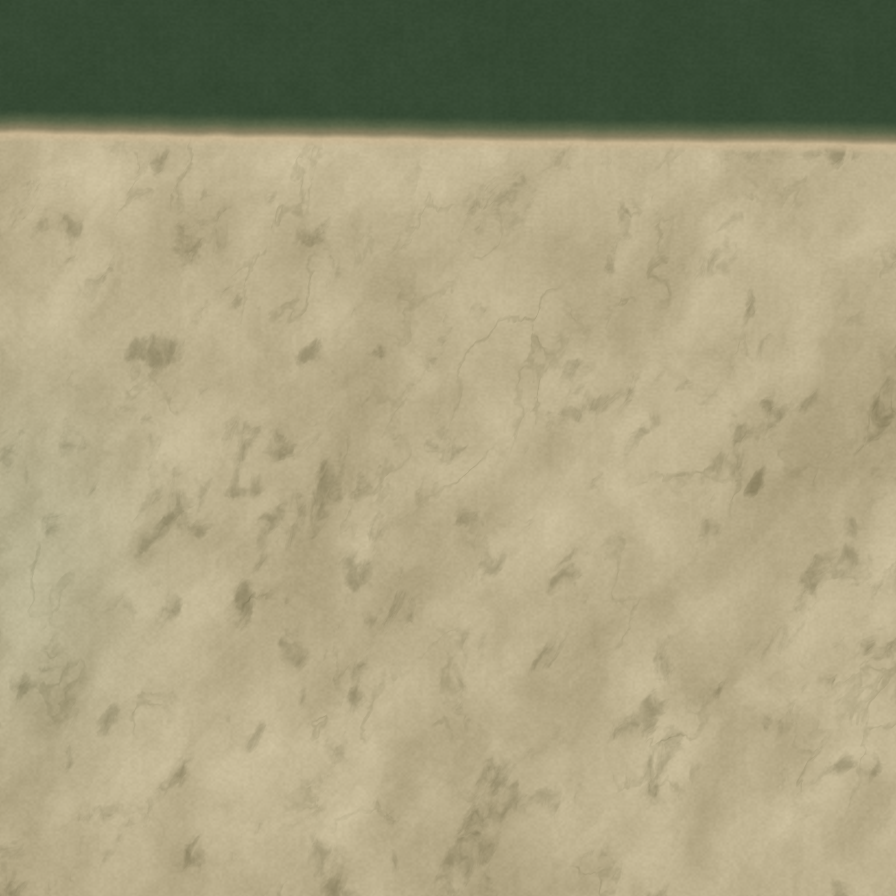
Give the GLSL for this texture, as a WebGL 2 fragment shader.

```glsl
#version 300 es
precision highp float;
// Pale mottled stone slab under a dark green band, with a soft, slightly sloping edge.

#define EDGE_LEFT 0.851
#define EDGE_SLOPE 0.019
#define EDGE_BOW 0.006
#define BLUR_HEIGHT 0.030
#define MOTTLE_SCALE 17.0
#define MOTTLE_AMOUNT 0.17
#define FLECK_SCALE 30.0
#define FLECK_AMOUNT 0.13
#define GRAIN_AMOUNT 0.022

uniform vec2 u_resolution;
out vec4 fragColor;

const vec3 STONE = vec3(0.737, 0.687, 0.555);
const vec3 GREEN = vec3(0.215, 0.290, 0.205);
const vec3 MOSS = vec3(0.360, 0.400, 0.290);
const vec3 UMBER = vec3(0.520, 0.490, 0.375);
const vec3 RIM = vec3(0.790, 0.715, 0.575);

float hash(vec2 p) {
    return fract(sin(dot(p, vec2(127.1, 311.7))) * 43758.5453);
}

float noise(vec2 p) {
    vec2 cell = floor(p);
    vec2 f = fract(p);
    f = f * f * (3.0 - 2.0 * f);
    float low = mix(hash(cell), hash(cell + vec2(1, 0)), f.x);
    float high = mix(hash(cell + vec2(0, 1)), hash(cell + vec2(1, 1)), f.x);
    return mix(low, high, f.y);
}

float fbm(vec2 p) {
    float sum = 0.0;
    float weight = 0.5;
    for (int i = 0; i < 5; i++) {
        sum += weight * noise(p);
        p = mat2(0.8, 0.6, -0.6, 0.8) * p * 2.03 + 17.3;
        weight *= 0.52;
    }
    return sum;
}

// Soft round patch: 1 at the centre, fading outwards.
float patchAt(vec2 p, vec2 center, vec2 size) {
    vec2 q = (p - center) / size;
    return exp(-dot(q, q));
}

vec3 stoneColor(vec2 p) {
    // Grain leans to the right and is stretched upwards.
    vec2 q = vec2(p.x - 0.30 * p.y, 0.72 * p.y);
    vec2 warp = vec2(fbm(q * 22.0), fbm(q * 22.0 + 41.0)) - 0.5;
    q += 0.035 * warp;

    float mottle = fbm(q * MOTTLE_SCALE) - 0.5;
    float cloud = noise(p * 5.0 + 8.0) - 0.5;
    float fleck = smoothstep(0.60, 0.86, fbm(q * FLECK_SCALE + 63.0));
    float crease = 1.0 - smoothstep(0.0, 0.05, abs(fbm(q * 19.0 + 90.0) - 0.5));
    crease *= smoothstep(0.50, 0.72, fbm(q * 12.0 + 29.0));

    vec3 color = STONE + MOTTLE_AMOUNT * mottle + 0.018 * cloud;
    color -= FLECK_AMOUNT * fleck * vec3(1.0, 0.93, 0.88);
    color -= 0.055 * crease * vec3(1.0, 0.92, 0.90);

    // Broad stains and lighter areas.
    color -= 0.045 * patchAt(p, vec2(0.94, 0.54), vec2(0.12, 0.16));
    color -= 0.022 * patchAt(p, vec2(0.58, 0.56), vec2(0.14, 0.10));
    color -= 0.020 * patchAt(p, vec2(0.55, 0.05), vec2(0.20, 0.07));
    color += vec3(-0.035, -0.012, -0.005) * patchAt(p, vec2(0.02, 0.38), vec2(0.14, 0.20));
    color += 0.018 * patchAt(p, vec2(0.25, 0.10), vec2(0.20, 0.10));
    color += 0.015 * patchAt(p, vec2(0.45, 0.80), vec2(0.40, 0.08));
    return color;
}

void main() {
    vec2 p = gl_FragCoord.xy / u_resolution;
    float edge = EDGE_LEFT - EDGE_SLOPE * p.x + EDGE_BOW * p.x * p.x;
    edge += 0.0018 * (noise(vec2(p.x * 45.0, 3.0)) - 0.5);
    float rise = p.y - edge;
    float grain = noise(p * 256.0) + noise(p * 410.0 + 9.0) - 1.0;

    // Dark band with faint cloudiness.
    vec3 band = GREEN + 0.025 * (fbm(p * 30.0) - 0.5);

    // Blurred edge: umber, then moss, then the band.
    float t = rise / BLUR_HEIGHT;
    vec3 blur = mix(RIM, UMBER, smoothstep(-0.05, 0.26, t));
    blur = mix(blur, MOSS, smoothstep(0.18, 0.55, t));
    blur = mix(blur, band, smoothstep(0.40, 0.95, t));

    // Slab with a thin bright rim along its top.
    vec3 slab = stoneColor(p);
    slab = mix(slab, RIM, 0.75 * smoothstep(-0.011, -0.002, rise));

    vec3 color = mix(slab, blur, smoothstep(-0.003, 0.002, rise));
    color += GRAIN_AMOUNT * grain * mix(1.0, 0.7, step(0.0, rise));
    fragColor = vec4(clamp(color, 0.0, 1.0), 1.0);
}
```
